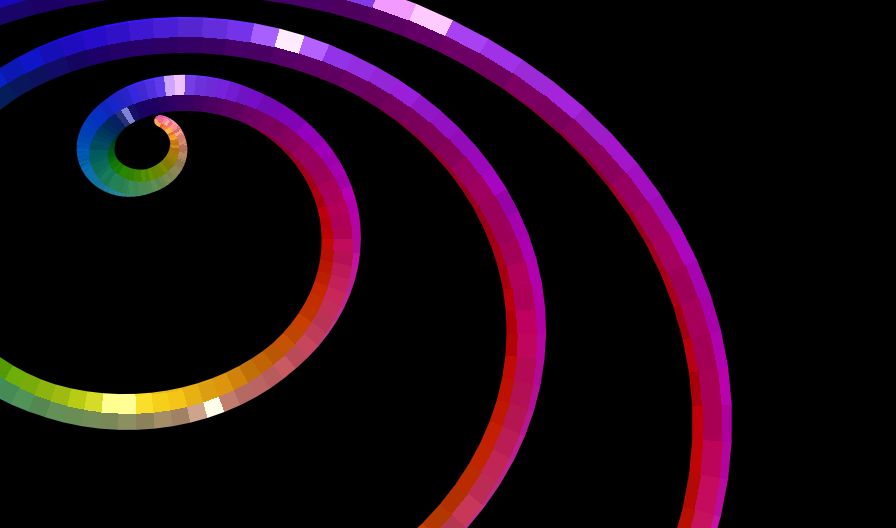
Write a Shadertoy shader that draws this background.

```glsl
// A tilted conical spiral of six-sided tube, faceted and rainbow lit, on black.

const float PI = 3.14159265;
const float STEP = 2.0 * PI / 80.0;   // angle covered by one tube segment
const float START = 0.25;

float hash(vec2 p) {
    return fract(sin(dot(p, vec2(12.9898, 78.233))) * 43758.5453);
}

// Centre line: growing radius, squashed by the tilt, sliding down the screen.
vec2 spiral(float angle) {
    float radius = 0.0562 * angle - 0.0396;
    return vec2(0.328, 0.227 + 0.028 * angle)
         + radius * vec2(cos(angle), 0.81 * sin(angle));
}

float tubeRadius(float angle) {
    return 0.0374 * clamp(0.25 + 0.21 * angle, 0.0, 1.0);
}

// Roll of the hexagon against the view direction.
float hexRoll(float angle) {
    return -0.63 * sin(angle);
}

float lobe(float offset, float width) {
    return exp(-offset * offset / (width * width));
}

// Colour of a facet; facing is +1 for outward and -1 for inward normals.
vec3 facetColor(float angle, float facing, float seed) {
    float c = cos(angle), s = sin(angle);
    vec3 color = vec3(0.37 + 0.33 * c + 0.18 * s,
                      0.20 - 0.22 * c + 0.27 * s,
                      0.35 + 0.35 * facing - 0.25 * s);
    color = max(color, 0.0);
    color *= 0.94 + 0.12 * seed;

    float turn = floor(angle / (2.0 * PI) - 0.25);
    float local = angle - 2.0 * PI * turn;
    float outer = smoothstep(0.2, 0.4, facing);
    float inner = smoothstep(0.1, -0.3, facing);

    // Highlights along the upper outside
    float top = local - (2.0 * PI - 1.0 - 0.55 * exp(-turn));
    color += outer * (vec3(0.20, 0.22, 0.16) * lobe(top, 0.5)
                    + 0.7 * lobe(top, 0.065));

    // Yellow and white highlights along the bottom
    float low = angle - 2.0 * PI;
    color += inner * (vec3(0.42, 0.32, 0.10) * lobe(low - 1.75, 0.55)
                    + vec3(0.4, 0.4, 0.6) * lobe(low - 1.82, 0.08));
    color += outer * (vec3(0.10, 0.06, 0.10) * lobe(low - 1.4, 0.5)
                    + 0.6 * lobe(low - 1.41, 0.05));

    // Glints near the inner end
    color += inner * 0.5 * lobe(angle - 4.2, 0.05);
    color += vec3(0.3, 0.45, 0.25) * (0.6 + 0.8 * seed) * lobe(angle - 0.4, 0.7);
    return clamp(color, 0.0, 1.0);
}

void mainImage(out vec4 fragColor, in vec2 fragCoord) {
    // Height is one unit, y runs downward from the top
    vec2 p = vec2(fragCoord.x, iResolution.y - fragCoord.y) / iResolution.y;

    // Nearest segment of the tube
    float best = 1e5, side = 0.0, along = START, segment = 0.0;
    vec2 a = spiral(START);
    for (int i = 0; i < 252; i++) {
        float angle = START + STEP * float(i);
        vec2 b = spiral(angle + STEP);
        vec2 ab = b - a, ap = p - a;
        float h = clamp(dot(ap, ab) / dot(ab, ab), 0.0, 1.0);
        float d = length(ap - ab * h) / tubeRadius(angle + STEP * h);
        if (d < best) {
            best = d;
            side = sign(ab.y * ap.x - ab.x * ap.y);
            along = angle + STEP * h;
            segment = float(i);
        }
        a = b;
    }

    // Silhouette of the rolled hexagon
    float sector = PI / 3.0;
    float corner = mod(hexRoll(along) + 0.5 * sector, sector) - 0.5 * sector;
    float gap = (cos(corner) - best) * tubeRadius(along);
    float coverage = clamp(0.5 + gap * iResolution.y, 0.0, 1.0);

    // Facet under this point
    float flatAngle = START + STEP * (segment + 0.5);
    float roll = hexRoll(flatAngle);
    float facet = floor((acos(clamp(side * best, -1.0, 1.0)) - roll) / sector);
    float facing = cos(roll + (facet + 0.5) * sector);

    vec3 color = facetColor(flatAngle, facing, hash(vec2(segment, facet)));
    fragColor = vec4(color * coverage, 1.0);
}
```
